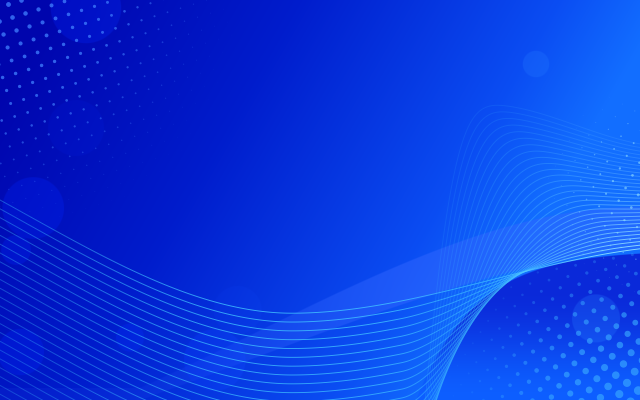
Give the GLSL for this background, as a Shadertoy shader.

```glsl
// Blue abstract backdrop: a diagonal gradient, soft discs, a translucent ribbon,
// a hill, halftone dot fields, and a family of thin lines that pinch and fan out.
// Curves are cubic Hermite pieces; all lengths are in canvas heights.

const vec3 DEEP_BLUE  = vec3(0.00, 0.02, 0.68);
const vec3 ROYAL_BLUE = vec3(0.00, 0.11, 0.80);
const vec3 MID_BLUE   = vec3(0.04, 0.30, 0.95);
const vec3 SKY_BLUE   = vec3(0.07, 0.43, 1.00);
const vec3 HILL_TOP   = vec3(0.04, 0.16, 0.85);
const vec3 HILL_BASE  = vec3(0.05, 0.37, 1.00);
const vec3 RIBBON     = vec3(0.20, 0.40, 1.00);
const vec3 DOT_BLUE   = vec3(0.25, 0.50, 1.00);
const vec3 DOT_CYAN   = vec3(0.22, 0.66, 1.00);
const vec3 CYAN       = vec3(0.25, 0.76, 1.00);
const vec3 PALE_CYAN  = vec3(0.55, 0.86, 1.00);

const float GRADIENT_TILT = 0.58;
const int   LINE_COUNT = 30;
const float LINE_WIDTH = 0.0023;
const float LEFT_SPREAD = 0.64;

// Disc centre and radius
const int DISC_COUNT = 10;
const vec3 DISCS[DISC_COUNT] = vec3[DISC_COUNT](
    vec3(0.215, 0.98, 0.088), vec3(0.083, 0.48, 0.077),
    vec3(0.04, 0.375, 0.037), vec3(0.052, 0.12, 0.058),
    vec3(0.325, 0.156, 0.035), vec3(0.537, 0.10, 0.077),
    vec3(0.594, 0.225, 0.06), vec3(1.34, 0.84, 0.033),
    vec3(1.49, 0.204, 0.06), vec3(0.19, 0.68, 0.07));

// Cubic through a and b (x, y, slope), held flat outside them
float hermite(float x, vec3 a, vec3 b) {
    float span = b.x - a.x;
    float t = clamp((x - a.x) / span, 0.0, 1.0);
    float u = 1.0 - t;
    return mix(a.y, b.y, t * t * (3.0 - 2.0 * t))
         + span * t * u * (a.z * u - b.z * t);
}

float leadLine(float x) {
    vec3 valley = vec3(0.73, 0.217, 0.0);
    return x < valley.x ? hermite(x, vec3(0.0, 0.5, -0.55), valley)
                        : hermite(x, valley, vec3(1.6, 0.378, 0.12));
}

// Height of line s (0 leads, 1 is the outer arch); outer lines rise early and round off
float lineHeight(float x, float s) {
    float start = mix(1.0, 1.01, s);
    float end = mix(1.55, 1.30, s * s);
    float t = clamp((x - start) / (end - start), 0.0, 1.0);
    float turn = smoothstep(0.0, 1.0, 1.0 - pow(1.0 - t, mix(1.0, 2.5, s * s)));
    float fan = mix(0.45, 0.25, smoothstep(1.15, 1.68, x));
    return leadLine(x) + s * mix(-LEFT_SPREAD, fan, turn);
}

// Smooth fill where d is positive
float fillMask(float d) {
    float w = 0.7 * fwidth(d) + 1e-5;
    return smoothstep(-w, w, d);
}

// Rotated dot grid; dots shrink and pale with distance from the source
float halftone(vec2 p, vec2 source, float angle, float spacing, float radius, float reach) {
    float c = cos(angle), s = sin(angle);
    vec2 q = mat2(c, s, -s, c) * (p - source) / spacing;
    vec2 cell = floor(q) + 0.5;
    float fade = max(0.0, 1.0 - length(cell) * spacing / reach);
    float px = 1.0 / iResolution.y;
    float d = length(q - cell) * spacing - radius * fade;
    return smoothstep(0.6 * px, -0.6 * px, d) * smoothstep(0.0, 0.7, fade);
}

vec3 background(vec2 p) {
    float t = p.x + GRADIENT_TILT * (1.0 - p.y);
    vec3 col = mix(DEEP_BLUE, ROYAL_BLUE, clamp((t - 0.15) / 0.6, 0.0, 1.0));
    col = mix(col, MID_BLUE, clamp((t - 0.75) / 0.65, 0.0, 1.0));
    return mix(col, SKY_BLUE, clamp((t - 1.4) / 0.27, 0.0, 1.0));
}

void mainImage(out vec4 fragColor, in vec2 fragCoord) {
    float px = 1.0 / iResolution.y;
    vec2 p = fragCoord * px;
    p.x *= 1.6 * iResolution.y / iResolution.x;
    vec3 col = background(p);

    // Ribbon
    float ribbonTop = hermite(p.x, vec3(0.35, 0.03, 0.45), vec3(1.6, 0.483, 0.0));
    float ribbonLow = hermite(p.x, vec3(0.35, 0.0, 0.35), vec3(1.6, 0.379, 0.1));
    float ribbon = fillMask(ribbonTop - p.y) * fillMask(p.y - ribbonLow);
    col = mix(col, RIBBON, ribbon * mix(0.08, 0.5, smoothstep(0.3, 1.1, p.x)));

    // Hill
    float hillEdge = 0.375 * (1.0 - exp(-(p.x - 1.04) / 0.15));
    vec3 hill = mix(HILL_BASE, HILL_TOP, smoothstep(0.0, 0.28, p.y));
    col = mix(col, hill, fillMask(hillEdge - p.y));

    // Discs
    for (int i = 0; i < DISC_COUNT; i++) {
        float disc = fillMask(DISCS[i].z - distance(p, DISCS[i].xy));
        vec3 tint = mix(vec3(0.0, 0.14, 1.0), vec3(0.14, 0.48, 1.0), smoothstep(0.1, 1.2, p.x));
        col = mix(col, tint, disc * (i == 9 || i == 6 ? 0.1 : 0.27));
    }

    // Halftone fields: upper left, lower right, right edge
    col = mix(col, DOT_BLUE, 0.75 * halftone(p, vec2(0.0, 1.0), -0.3, 0.034, 0.0062, 0.64));
    col = mix(col, DOT_CYAN, 0.65 * halftone(p, vec2(1.6, 0.0), 0.6, 0.034, 0.0112, 0.54));
    col = mix(col, PALE_CYAN, 0.6 * halftone(p, vec2(1.62, 0.52), 0.5, 0.036, 0.004, 0.3));

    // Line family
    float right = smoothstep(0.95, 1.12, p.x);
    for (int i = 0; i < LINE_COUNT; i++) {
        float s = float(i) / float(LINE_COUNT - 1);
        float h = lineHeight(p.x, s);
        float slope = (lineHeight(p.x + 0.001, s) - lineHeight(p.x - 0.001, s)) / 0.002;
        float d = abs(p.y - h) / sqrt(1.0 + slope * slope);
        float cover = clamp(0.5 * (LINE_WIDTH + px) - d, 0.0, min(LINE_WIDTH, px)) / px;
        float leftAlpha = mix(0.4, 0.85, smoothstep(0.0, 0.65, p.x)) * mix(1.0, 0.6, s);
        float alpha = mix(leftAlpha, mix(0.75, 0.12, pow(s, 0.6)), right);
        alpha *= 1.0 + 0.5 * smoothstep(1.3, 1.6, p.x) * (1.0 - s);
        col = mix(col, mix(CYAN, PALE_CYAN, smoothstep(1.2, 1.6, p.x)), cover * min(alpha, 1.0));
    }
    fragColor = vec4(col, 1.0);
}
```
